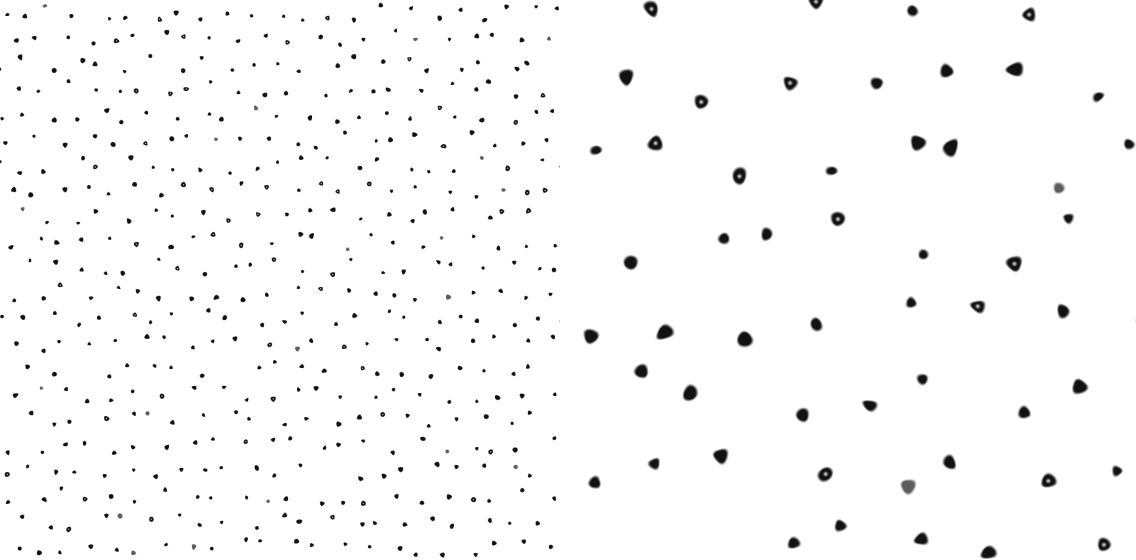
Left, the full canvas; right, a detail of the centre.
Reproduce this pattern procedurally as a WebGL 2 fragment shader.

```glsl
#version 300 es
precision highp float;
// Sparse hand-inked dots on white paper.
// A staggered cellular grid holds one jittered egg-shaped blot per cell;
// a few blots are worn to grey or keep a pale pinhole in the middle.

uniform vec2 u_resolution;
out vec4 fragColor;

const vec3 PAPER = vec3(1.0);
const vec3 INK = vec3(0.07);
const vec3 WORN_INK = vec3(0.36);

const float CELLS = 22.0;          // cells across the canvas
const float JITTER = 0.62;         // wander of a dot, in cells
const float GAP_SHARE = 0.02;      // cells left empty
const float WORN_SHARE = 0.04;     // dots printed in grey
const float PINHOLE_SHARE = 0.10;  // dots with a pale centre
const float RADIUS_MIN = 0.0027;   // all lengths below in canvas units
const float RADIUS_MAX = 0.0045;
const float PINHOLE_RADIUS = 0.0010;
const float EDGE_SOFTNESS = 0.0011;
const float STRETCH_MAX = 1.45;    // long axis over short axis
const float TAPER = 0.22;          // egg-like narrowing of one end
const float WOBBLE = 0.06;         // hand-drawn unevenness of the rim
const float TAU = 6.2831853;

// Four random values in 0..1 for a cell
vec4 hash4(vec2 cell, float seed) {
    vec4 p = fract(vec4(cell.xyx, cell.y + seed) * vec4(0.1031, 0.1030, 0.0973, 0.1099) + seed * 0.137);
    p += dot(p, p.wzxy + 33.33);
    return fract((p.xxyz + p.yzzw) * p.zywx);
}

mat2 rotation(float angle) {
    float c = cos(angle), s = sin(angle);
    return mat2(c, s, -s, c);
}

// Approximate signed distance to a slightly wobbly egg
float eggDistance(vec2 p, float radius, float stretch, float phase) {
    p.x *= 1.0 + TAPER * clamp(p.y / radius, -1.5, 1.5);
    p *= vec2(sqrt(stretch), inversesqrt(stretch));
    float rim = 1.0 + WOBBLE * sin(3.0 * atan(p.y, p.x + 1e-6) + phase);
    return length(p) - radius * rim;
}

// Filled coverage for a signed distance
float coverage(float dist, float softness) {
    return 1.0 - smoothstep(-softness, softness, dist);
}

void main() {
    float canvas = min(u_resolution.x, u_resolution.y);
    vec2 uv = gl_FragCoord.xy / canvas;
    float softness = max(EDGE_SOFTNESS, 0.75 / canvas);
    vec2 grid = uv * CELLS;
    vec3 color = PAPER;

    // Visit the neighbouring cells, odd rows shifted by half a cell
    for (int j = -1; j <= 1; j++) {
        float row = floor(grid.y) + float(j);
        float shift = 0.5 * mod(row, 2.0);
        for (int i = -1; i <= 1; i++) {
            vec2 cell = vec2(floor(grid.x - shift) + float(i), row);
            vec4 place = hash4(cell + 7.0, 1.0);
            vec4 form = hash4(cell + 7.0, 5.0);
            if (place.w < GAP_SHARE) continue;

            // Placement and outline
            vec2 center = cell + vec2(shift, 0.0) + 0.5 + JITTER * (place.xy - 0.5);
            vec2 offset = (grid - center) / CELLS;
            float radius = mix(RADIUS_MIN, RADIUS_MAX, form.x);
            float stretch = mix(1.0, STRETCH_MAX, form.y * form.y);
            vec2 turned = rotation(TAU * form.z) * offset;
            float ink = coverage(eggDistance(turned, radius, stretch, TAU * form.w), softness);

            // Pale pinhole in some of the larger dots
            bool pierced = place.z > 1.0 - 2.0 * PINHOLE_SHARE && form.x > 0.5;
            if (pierced) ink *= 1.0 - 0.8 * coverage(length(offset) - PINHOLE_RADIUS, softness);

            vec3 tone = place.z < WORN_SHARE ? WORN_INK : INK;
            color = mix(color, tone, ink);
        }
    }
    fragColor = vec4(color, 1.0);
}
```
